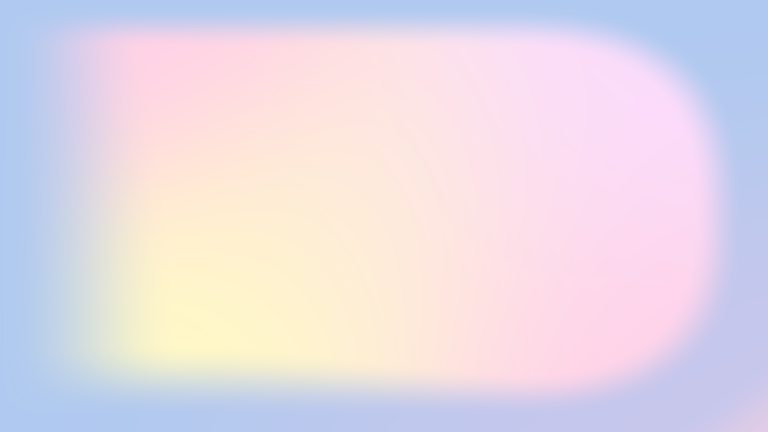
A Shadertoy shader for this background:

```glsl
const vec3 SKY = vec3(0.69, 0.79, 0.94);
const vec3 LAVENDER = vec3(0.78, 0.78, 0.925);
const vec3 CORNER_BLUSH = vec3(0.88, 0.80, 0.90);
const vec3 LEMON = vec3(1.00, 0.985, 0.76);
const vec3 ROSE = vec3(1.00, 0.81, 0.91);
const vec3 LILAC = vec3(0.98, 0.86, 0.99);
const vec3 CREAM = vec3(0.995, 0.91, 0.88);
const vec3 PINK = vec3(1.00, 0.82, 0.91);

// Lengths are in canvas heights.
const float PANEL_MID_Y = 0.512;
const vec2 PANEL_RADII = vec2(0.485, 0.405);
const float PANEL_ROUNDNESS = 2.7;
const float BEND_FROM_RIGHT = 0.625;
const float EDGE_INNER = 0.03;
const float EDGE_OUTER = 0.07;
const float HAZE_INNER = 0.10;
const float BLEND_WIDTH = 0.40;

// Adds one colour pool; alpha carries the total weight.
void addPool(inout vec4 sum, vec2 p, vec2 centre, vec3 colour) {
    vec2 offset = (p - centre) / BLEND_WIDTH;
    sum += vec4(colour, 1.0) * exp(-dot(offset, offset));
}

vec3 panelColour(vec2 p, float aspect) {
    vec4 sum = vec4(0.0);
    addPool(sum, p, vec2(0.31 * aspect, 0.27), LEMON);
    addPool(sum, p, vec2(0.19 * aspect, 0.95), ROSE);
    addPool(sum, p, vec2(0.82 * aspect, 0.78), LILAC);
    addPool(sum, p, vec2(0.82 * aspect, 0.14), PINK);
    addPool(sum, p, vec2(0.51 * aspect, 0.48), CREAM);
    return sum.rgb / sum.a;
}

vec3 borderColour(vec2 p, vec2 uv, float aspect) {
    vec3 colour = mix(SKY, LAVENDER, smoothstep(0.0, 0.85, uv.x * (1.0 - uv.y)));
    float cornerDistance = 0.75 * (aspect - p.x) + p.y;
    return mix(CORNER_BLUSH, colour, smoothstep(0.0, 0.17, cornerDistance));
}

// Straight bands on the left run into a superellipse on the right.
float panelCoverage(vec2 p, vec2 uv, float aspect) {
    vec2 q = vec2(max(p.x - aspect + BEND_FROM_RIGHT, 0.0), abs(p.y - PANEL_MID_Y));
    vec2 powers = pow(q / PANEL_RADII, vec2(PANEL_ROUNDNESS));
    float radius = pow(powers.x + powers.y, 1.0 / PANEL_ROUNDNESS);
    float edge = (radius - 1.0) * PANEL_RADII.y;

    // The lower left edge is hazier than the rest.
    float haze = (1.0 - smoothstep(0.2, 0.75, uv.x)) * (1.0 - smoothstep(0.2, 0.8, uv.y));
    float inner = mix(EDGE_INNER, HAZE_INNER, haze);
    float body = 1.0 - smoothstep(-inner, EDGE_OUTER, edge);
    float leftFade = smoothstep(0.0, mix(0.25, 0.19, uv.y), uv.x);
    return body * leftFade;
}

void mainImage(out vec4 fragColor, in vec2 fragCoord) {
    vec2 uv = fragCoord / iResolution.xy;
    vec2 p = fragCoord / iResolution.y;
    float aspect = iResolution.x / iResolution.y;

    vec3 border = borderColour(p, uv, aspect);
    vec3 panel = panelColour(p, aspect);
    fragColor = vec4(mix(border, panel, panelCoverage(p, uv, aspect)), 1.0);
}
```
